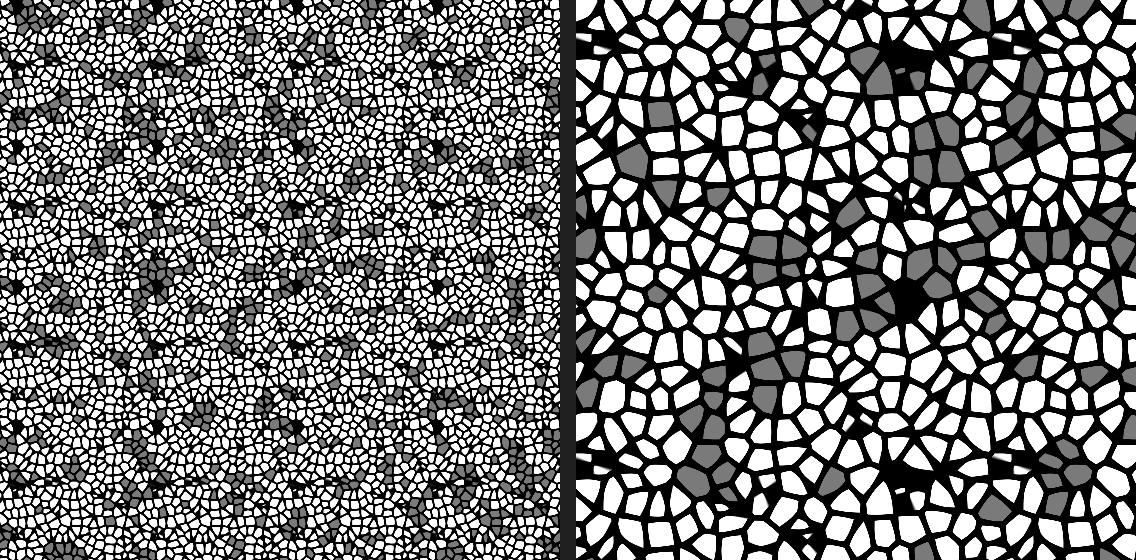
Left: the whole. Right: its middle third, enlarged.
A Shadertoy shader for this texture:

```glsl
const float GRAINS = 64.0;        // grains across the canvas
const float LAYOUT_PERIOD = 16.0; // the grain layout repeats after this many cells
const float PATCHES = 32.0;       // tint patches across the canvas
const float GAP_WIDTH = 0.212;    // dark joint, in cells
const float PATCH_SHARE = 0.10;
const float SINGLE_SHARE = 0.09;

const vec3 JOINT_BLACK = vec3(0.0);
const vec3 GRAIN_WHITE = vec3(1.0);
const vec3 GRAIN_GREY = vec3(0.48);

struct Cell {
    vec2 id;   // grid index of the nearest site
    vec2 site; // position of the nearest site
    float gap; // second nearest distance minus nearest
};

// Two random values from a wrapped grid index
vec2 hash2(vec2 id, float period, uint seed) {
    uvec2 v = uvec2(mod(id, period)) + uvec2(seed, seed * 7u + 3u);
    v = v * 1664525u + 1013904223u;
    for (int i = 0; i < 2; i++) {
        v.x += v.y * 1664525u;
        v.y += v.x * 1664525u;
        v ^= v >> 16u;
    }
    return vec2(v & 65535u) / 65536.0;
}

// Cellular noise whose sites repeat with the given period
Cell cellular(vec2 p, float period, uint seed) {
    vec2 base = floor(p);
    Cell cell = Cell(base, base, 0.0);
    float nearest = 9.0;
    float second = 9.0;
    for (int y = -2; y <= 2; y++) {
        for (int x = -2; x <= 2; x++) {
            vec2 id = base + vec2(x, y);
            vec2 site = id + hash2(id, period, seed);
            float d = distance(p, site);
            if (d < nearest) {
                second = nearest;
                nearest = d;
                cell.id = id;
                cell.site = site;
            } else {
                second = min(second, d);
            }
        }
    }
    cell.gap = second - nearest;
    return cell;
}

// Grey falls on whole patches of grains and on scattered single grains
vec3 grainColor(Cell grain) {
    Cell patchCell = cellular(grain.site * PATCHES / GRAINS, PATCHES, 211u);
    bool inPatch = hash2(patchCell.id, PATCHES, 57u).x < PATCH_SHARE;
    bool single = hash2(grain.id, GRAINS, 131u).x < SINGLE_SHARE;
    return inPatch || single ? GRAIN_GREY : GRAIN_WHITE;
}

void mainImage(out vec4 fragColor, in vec2 fragCoord) {
    vec2 uv = fragCoord / iResolution.xy;
    Cell grain = cellular(uv * GRAINS, LAYOUT_PERIOD, 19u);

    // Crisp edge, about half a pixel wide
    float soft = min(0.5 * GRAINS / iResolution.y, 0.2);
    float body = smoothstep(GAP_WIDTH - soft, GAP_WIDTH + soft, grain.gap);

    fragColor = vec4(mix(JOINT_BLACK, grainColor(grain), body), 1.0);
}
```
